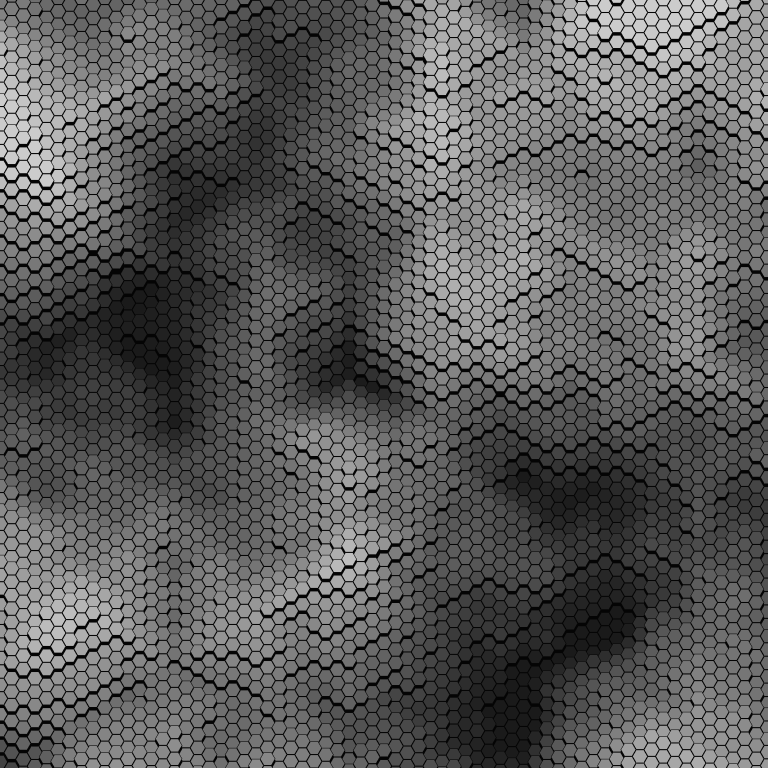
Write a WebGL 1 fragment shader that draws this pattern.

```glsl
precision highp float;

uniform vec2 u_resolution;

const float COLUMNS = 66.0;        // tile columns across the canvas
const float HALF_ROW = 0.57735;    // half a tile height, in column widths
const float LINE_HALF = 0.045;     // half the resting joint width
const float LIFT = 3.0;            // vertical travel for the full height range
const float LIFT_STEP = 0.21;      // travel happens in discrete steps
const vec3 JOINT_COLOR = vec3(0.015);

float hash(vec2 p) {
  vec3 q = fract(vec3(p.xyx) * 0.1031);
  q += dot(q, q.yzx + 33.33);
  return fract((q.x + q.y) * q.z);
}

// Linear value noise on a lattice of equilateral triangles, in axial coordinates
float triangleNoise(vec2 axial, float seed) {
  vec2 cell = floor(axial);
  vec2 f = axial - cell;
  cell += seed;
  float right = hash(cell + vec2(1.0, 0.0));
  float top = hash(cell + vec2(0.0, 1.0));
  float diagonal = f.x + f.y;
  if (diagonal < 1.0) {
    return hash(cell) * (1.0 - diagonal) + right * f.x + top * f.y;
  }
  return hash(cell + 1.0) * (diagonal - 1.0) + right * (1.0 - f.y) + top * (1.0 - f.x);
}

// Layered terrain height of one tile
float tileHeight(vec2 axial) {
  float sum = 0.0;
  float weight = 0.54;
  float span = 15.0;
  for (int i = 0; i < 4; i++) {
    sum += weight * triangleNoise(axial / span, 61.0 + 37.0 * float(i));
    weight *= 0.5;
    span *= 0.5;
  }
  return clamp(sum, 0.17, 0.83);
}

// Signed distance to a hexagon with flat top and bottom
float hexagon(vec2 p, float apothem) {
  p = abs(p);
  return max(p.y, dot(p, vec2(0.866025, 0.5))) - apothem;
}

float coverage(float dist, float pixel) {
  return clamp(0.5 - dist / pixel, 0.0, 1.0);
}

// Paint one lifted tile with its dark rim over the colour behind it
vec3 paintTile(vec3 behind, vec2 p, vec2 slot, float pixel) {
  float height = tileHeight(vec2(slot.x, 0.5 * (slot.y - slot.x)));
  float lift = floor((height - 0.5) * LIFT / LIFT_STEP + 0.5) * LIFT_STEP;
  vec2 local = p - vec2(slot.x, slot.y * HALF_ROW + lift);
  float rim = hexagon(local, HALF_ROW);
  vec3 face = vec3(clamp(height * 1.2 - 0.11, 0.1, 0.8));
  vec3 color = mix(behind, JOINT_COLOR, coverage(rim, pixel));
  return mix(color, face, coverage(rim + LINE_HALF, pixel));
}

void main() {
  vec2 p = gl_FragCoord.xy / u_resolution.x * COLUMNS;
  float pixel = COLUMNS / u_resolution.x;
  vec2 nearest = floor(vec2(p.x, p.y / HALF_ROW) + 0.5);
  vec3 color = JOINT_COLOR;

  // Back to front: lower tiles cover the ones above
  for (int j = 0; j < 9; j++) {
    for (int i = -1; i <= 1; i++) {
      vec2 slot = nearest + vec2(float(i), 4.0 - float(j));
      // Staggered columns occupy every other half row
      if (mod(slot.x + slot.y, 2.0) < 0.5) {
        color = paintTile(color, p, slot, pixel);
      }
    }
  }
  gl_FragColor = vec4(color, 1.0);
}
```
